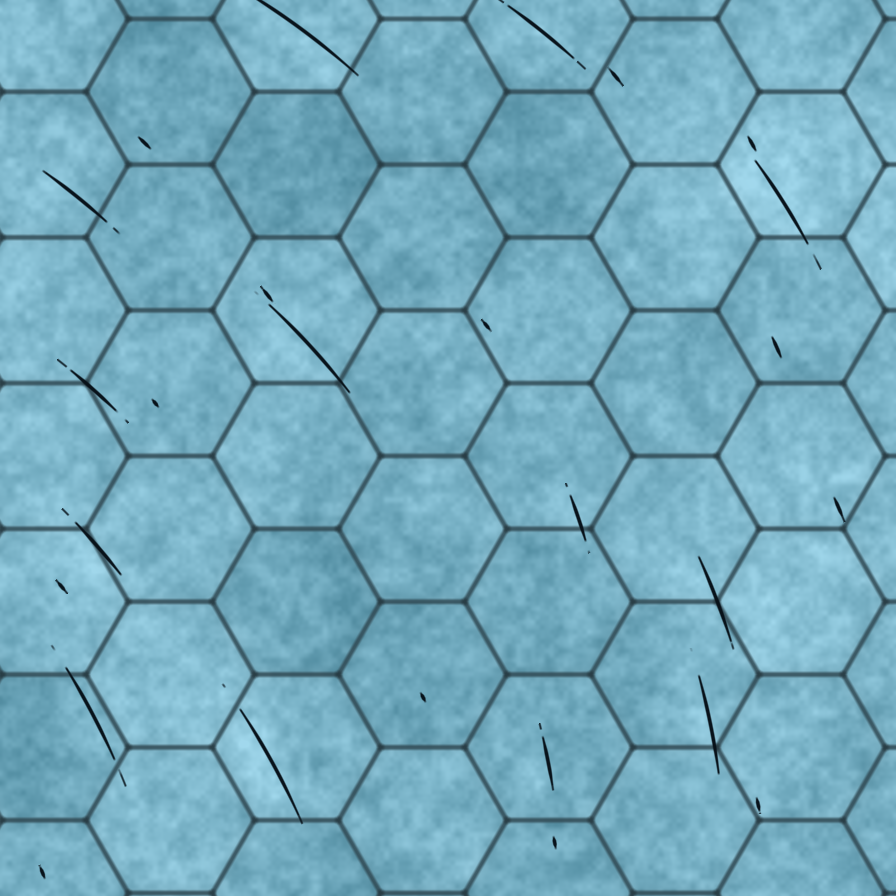
A Shadertoy shader for this pattern:

```glsl
// Weathered blue hexagon tiling with dark seams, knots at the corners and scratches.
// A two-lattice hexagon lookup gives seams and tile tints, value noise the mottling,
// and jittered grids place curved strokes along a slowly turning direction field.

#define HEX_HEIGHT 0.1626
#define HEX_ORIGIN vec2(0.1901, 0.7350)
#define SEAM_HALF 0.0011
#define SEAM_SOFT 0.0030
#define SCRATCH_HALF 0.0020
#define SCRATCH_BEND 0.6
#define TINT_AMOUNT 0.34
#define DEEP_BLUE vec3(0.37, 0.60, 0.68)
#define PALE_BLUE vec3(0.58, 0.80, 0.88)
#define SEAM_COLOR vec3(0.19, 0.29, 0.33)
#define INK_COLOR vec3(0.03, 0.07, 0.10)

const float SQRT3 = 1.7320508;

float hash(vec2 p) {
    vec3 q = fract(vec3(p.xyx) * 0.1031);
    q += dot(q, q.yzx + 33.33);
    return fract((q.x + q.y) * q.z);
}

float noise(vec2 p) {
    vec2 i = floor(p), f = fract(p);
    f = f * f * (3.0 - 2.0 * f);
    return mix(mix(hash(i), hash(i + vec2(1, 0)), f.x),
               mix(hash(i + vec2(0, 1)), hash(i + vec2(1, 1)), f.x), f.y);
}

// Offset from the centre of the nearest flat-topped hexagon
vec2 hexLocal(vec2 p) {
    vec2 period = HEX_HEIGHT * vec2(SQRT3, 1.0);
    vec2 a = mod(p + 0.5 * period, period) - 0.5 * period;
    vec2 b = mod(p, period) - 0.5 * period;
    return dot(a, a) < dot(b, b) ? a : b;
}

// x: distance to the seam, y: distance to the nearest corner
vec2 hexDistances(vec2 local) {
    vec2 q = abs(local);
    float edge = 0.5 * HEX_HEIGHT - max(q.y, dot(q, vec2(0.5 * SQRT3, 0.5)));
    float radius = HEX_HEIGHT / SQRT3;
    float corner = min(length(q - vec2(radius, 0.0)),
                       length(q - 0.5 * vec2(radius, HEX_HEIGHT)));
    return vec2(edge, corner);
}

// x: ink coverage, y: pale scuff beside the strokes
vec2 scratches(vec2 p, float cells, float shortest, float longest, float seed, float px) {
    vec2 result = vec2(0.0);
    for (float j = 0.0; j < cells; j++)
    for (float i = 0.0; i < cells; i++) {
        vec2 id = vec2(i, j) + seed;
        if (hash(id + 7.3) > 0.88) continue;
        vec2 jitter = vec2(hash(id + 11.7), hash(id + 23.1));
        vec2 center = (vec2(i, j) + 0.1 + 0.8 * jitter) / cells;

        // Strokes steepen toward the right and the bottom
        float angle = 0.5 + 0.6 * (1.0 - center.y) + 0.45 * center.x;
        angle += 0.25 * (hash(id + 31.9) - 0.5);
        vec2 dir = vec2(cos(angle), -sin(angle));
        vec2 q = p - center;
        float along = dot(q, dir);
        float across = dot(q, vec2(-dir.y, dir.x)) + SCRATCH_BEND * along * along;
        float halfLen = mix(shortest, longest, hash(id + 41.3));

        // Solid core, then a broken tail
        float core = smoothstep(halfLen + 0.003, halfLen - 0.001, abs(along));
        float tail = smoothstep(0.66, 0.78, noise(vec2(along * 70.0, id.x + id.y * 9.0)));
        tail *= step(abs(along), 1.6 * halfLen);
        float width = SCRATCH_HALF * (1.0 - 0.45 * smoothstep(0.3, 1.0, abs(along) / halfLen));
        float line = smoothstep(width + 0.5 * px + 0.0005, width - 0.5 * px - 0.0005, abs(across));
        result.x = max(result.x, line * max(core, 0.85 * tail));

        float side = (across + 0.014) / 0.022;
        float reach = along / (1.3 * halfLen);
        result.y = max(result.y, exp(-side * side - reach * reach));
    }
    return result;
}

void mainImage(out vec4 fragColor, in vec2 fragCoord) {
    vec2 uv = fragCoord / iResolution.y;
    float px = 1.0 / iResolution.y;

    vec2 p = uv - HEX_ORIGIN;
    vec2 local = hexLocal(p);
    vec2 d = hexDistances(local);
    vec2 tileId = floor((p - local) / (HEX_HEIGHT * vec2(0.5 * SQRT3, 0.5)) + 0.5);

    vec2 strokes = scratches(uv, 4.0, 0.025, 0.088, 3.0, px);
    vec2 specks = scratches(uv, 4.0, 0.004, 0.012, 57.0, px);

    // Tile tint, cloudy patches and fine mottling
    float tone = 0.45 + TINT_AMOUNT * (hash(tileId + 90.0) - 0.5);
    tone += 0.55 * (noise(uv * 5.0 + 4.0) - 0.5);
    tone += 0.42 * (noise(uv * 34.0) - 0.5);
    tone += 0.50 * (noise(uv * 88.0 + 17.0) - 0.5);
    tone += 0.24 * (noise(uv * 190.0 + 31.0) - 0.5);
    tone += 0.30 * strokes.y * (0.5 + noise(uv * 14.0));
    tone += 0.22 * smoothstep(0.45, 0.0, length(uv - vec2(1.0, 0.9)));
    vec3 color = mix(DEEP_BLUE, PALE_BLUE, clamp(tone, -0.2, 1.25));

    // Seams with darker corner knots
    float seam = smoothstep(SEAM_HALF + SEAM_SOFT + 0.5 * px, SEAM_HALF - 0.5 * px, d.x);
    float knot = smoothstep(0.0060 + 0.5 * px, 0.0010, d.y);
    color *= 1.0 - 0.06 * exp(-d.x / 0.008);
    color = mix(color, SEAM_COLOR, 0.84 * seam);
    color = mix(color, SEAM_COLOR * 0.6, 0.60 * knot);

    color = mix(color, INK_COLOR, max(strokes.x, specks.x));
    fragColor = vec4(color, 1.0);
}
```
